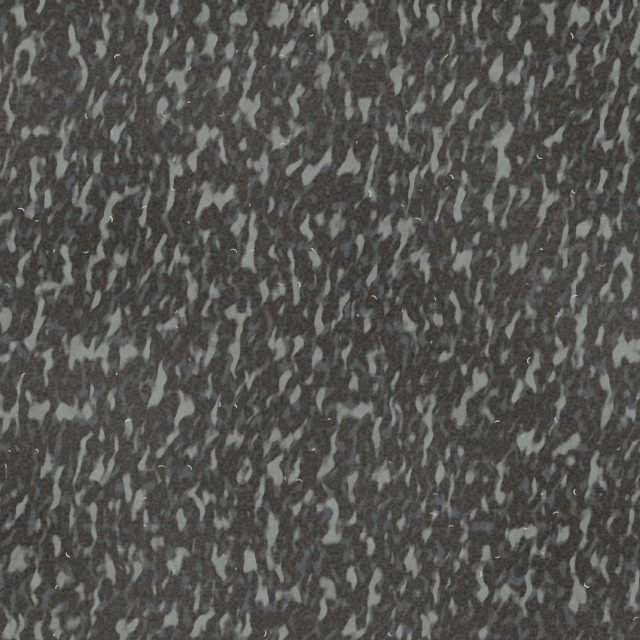
Give the GLSL for this texture, as a Shadertoy shader.

```glsl
#define STREAK_FREQ vec2(56.0, 21.0)
#define DETAIL_FREQ vec2(92.0, 46.0)
#define LEAN 0.16
#define WIGGLE 0.007
#define STREAK_EDGE vec2(0.055, 0.31)
#define GRAIN_FREQ 210.0
#define GLINT_CELLS 42.0
#define GLINT_SHARE 0.07
#define DARK_COLOR vec3(0.268, 0.258, 0.245)
#define STREAK_COLOR vec3(0.555, 0.572, 0.555)
#define HAZE_COLOR vec3(0.39, 0.41, 0.42)

float hash(vec2 p) {
    return fract(sin(dot(p, vec2(127.1, 311.7))) * 43758.5453);
}

vec2 gradientAt(vec2 cell) {
    float angle = 6.2832 * hash(cell);
    return vec2(cos(angle), sin(angle));
}

// Gradient noise, roughly -0.7 to 0.7
float noise(vec2 p) {
    vec2 i = floor(p), f = p - i;
    vec2 u = f * f * f * (f * (f * 6.0 - 15.0) + 10.0);
    vec2 e = vec2(1.0, 0.0);
    float a = dot(gradientAt(i), f);
    float b = dot(gradientAt(i + e.xy), f - e.xy);
    float c = dot(gradientAt(i + e.yx), f - e.yx);
    float d = dot(gradientAt(i + e.xx), f - e.xx);
    return mix(mix(a, b, u.x), mix(c, d, u.x), u.y);
}

// Sparse tiny slivers: x = coverage, y = random tint
vec2 glint(vec2 uv) {
    vec2 cell = floor(uv * GLINT_CELLS);
    float pick = hash(cell + 7.3);
    vec2 center = 0.3 + 0.4 * vec2(hash(cell + 19.1), hash(cell + 41.7));
    vec2 q = fract(uv * GLINT_CELLS) - center;
    float angle = 6.2832 * hash(cell + 3.9);
    q = mat2(cos(angle), -sin(angle), sin(angle), cos(angle)) * q;
    q.y += 2.0 * q.x * q.x;
    float len = mix(0.03, 0.2, hash(cell + 63.2));
    q.x -= clamp(q.x, -len, len);
    float cover = 1.0 - smoothstep(0.015, 0.085, length(q));
    return vec2(cover * step(pick, GLINT_SHARE), hash(cell + 88.4));
}

void mainImage(out vec4 fragColor, in vec2 fragCoord) {
    vec2 uv = fragCoord / iResolution.y;

    // Leaning, wavering coordinates
    vec2 p = uv;
    p.x -= LEAN * p.y;
    p.x += WIGGLE * noise(uv * vec2(28.0, 42.0) + 5.0);
    p.x += 0.02 * noise(uv * 6.0 + 31.0);

    // Mottled dark ground with broad shading
    float broad = noise(uv * 3.0 + 12.0);
    float grain = noise(uv * GRAIN_FREQ) + 0.6 * noise(uv * GRAIN_FREQ * 0.5 + 70.0);
    float shade = 0.06 * broad + 0.02 * (0.5 - uv.y);
    vec3 color = DARK_COLOR + shade + 0.075 * grain;
    color += vec3(0.025, 0.0, -0.02) * noise(uv * 70.0 + 140.0);

    // Dim grey-blue patches between the ridges
    float hazeNoise = noise(p * vec2(85.0, 48.0) + 90.0);
    float haze = smoothstep(0.0, 0.4, hazeNoise);
    color = mix(color, HAZE_COLOR + 0.05 * grain, 0.65 * haze);

    // Pale ridges: long streaks broken up by finer ones
    float ridge = 0.75 * noise(p * STREAK_FREQ) + 0.42 * noise(p * DETAIL_FREQ + 23.0);
    ridge += 0.05 * broad + 0.02 * grain;
    float streak = smoothstep(STREAK_EDGE.x, STREAK_EDGE.y, ridge);
    float strength = 0.93 + 0.25 * noise(uv * 24.0 + 55.0);
    vec3 pale = STREAK_COLOR + 0.03 * grain + 0.5 * shade;
    color = mix(color, pale, streak * clamp(strength, 0.0, 1.0));

    // Bright specks, a few of them reddish
    vec2 speck = glint(uv);
    vec3 speckColor = mix(vec3(0.78, 0.79, 0.75), vec3(0.55, 0.27, 0.24), step(0.8, speck.y));
    color = mix(color, speckColor, speck.x * mix(0.4, 0.9, fract(speck.y * 7.0)));

    fragColor = vec4(clamp(color, 0.0, 1.0), 1.0);
}
```
